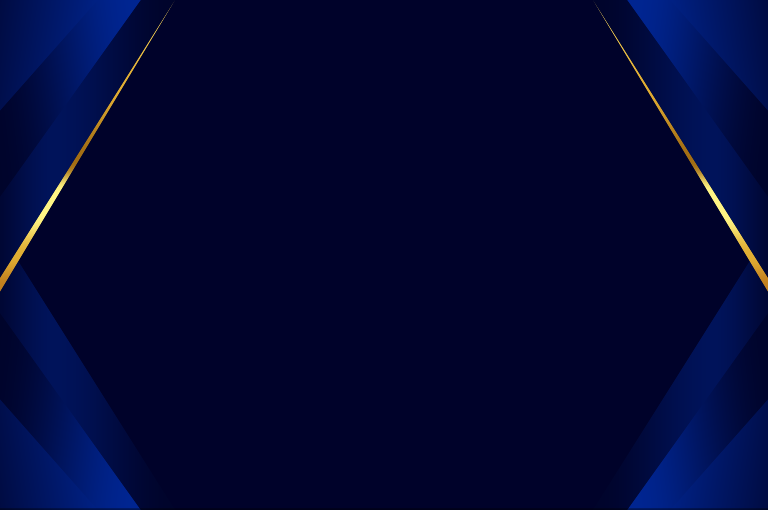
A WebGL 2 fragment shader for this background:

```glsl
#version 300 es
precision highp float;
// Dark navy backdrop with layered blue triangles fanned into all four corners
// and a tapering gold blade down each upper side. The canvas is folded left to
// right, then each corner is built from signed distances to slanted edges.

uniform vec2 u_resolution;
out vec4 fragColor;

const float ASPECT = 1.5;
const vec3 NAVY = vec3(0.0, 0.008, 0.165);
const vec3 SHADE = vec3(0.0, 0.015, 0.17);
const vec3 DUSK = vec3(0.0, 0.075, 0.355);
const vec3 ROYAL = vec3(0.0, 0.145, 0.57);
const vec3 BRONZE = vec3(0.64, 0.43, 0.08);
const vec3 GOLD = vec3(0.88, 0.68, 0.20);
const vec3 PALE = vec3(1.0, 0.96, 0.52);

// Corner triangle sizes (width, height), in canvas heights.
const vec2 INNER = vec2(0.191, 0.217);
const vec2 MIDDLE = vec2(0.275, 0.386);
const vec2 OUTER = vec2(0.342, 0.545);
const vec2 BLADE = vec2(0.342, 0.572);

// Distance to the slanted side of a corner triangle, positive inside.
float cornerEdge(vec2 q, vec2 size) {
    return (1.0 - q.x / size.x - q.y / size.y) / length(1.0 / size);
}

float coverage(float dist, float pixel) {
    return smoothstep(-0.5 * pixel, 0.5 * pixel, dist);
}

// Three overlapping triangles, q measured from the corner.
vec3 cornerFan(vec3 base, vec2 q, float pixel) {
    // Outer layer: fades toward its tip and into the shadow at the side.
    float rise = smoothstep(-0.04, 0.11, q.x);
    float fade = 1.0 - smoothstep(0.10, 0.34, q.x);
    vec3 outer = mix(SHADE, DUSK, rise * fade);
    vec3 color = mix(base, outer, coverage(cornerEdge(q, OUTER), pixel));

    // Middle layer: brightens along its length.
    float sweep = smoothstep(-0.02, 0.29, q.x + 0.12 * (0.2 - q.y));
    vec3 middle = mix(SHADE, ROYAL, sweep);
    color = mix(color, middle, coverage(cornerEdge(q, MIDDLE), pixel));

    // Inner layer: brightest beside its slanted edge.
    float glow = clamp(0.22 + 3.4 * q.x + 0.5 * q.y, 0.0, 1.0);
    vec3 inner = mix(SHADE, ROYAL, glow);
    return mix(color, inner, coverage(cornerEdge(q, INNER), pixel));
}

// Metallic bands by depth below the top edge.
vec3 goldSheen(float depth) {
    vec3 color = mix(mix(GOLD, PALE, 0.5), GOLD, smoothstep(0.0, 0.18, depth));
    color = mix(color, BRONZE, smoothstep(0.17, 0.31, depth));
    color = mix(color, PALE, smoothstep(0.32, 0.375, depth));
    color = mix(color, GOLD, smoothstep(0.42, 0.50, depth));
    return mix(color, vec3(0.76, 0.50, 0.12), smoothstep(0.50, 0.56, depth));
}

void main() {
    vec2 p = gl_FragCoord.xy / u_resolution * vec2(ASPECT, 1.0);
    float pixel = 1.0 / u_resolution.y;
    float side = min(p.x, ASPECT - p.x);
    vec2 lower = vec2(side, p.y);
    vec2 upper = vec2(side, 1.0 - p.y);

    // Lower fans first, upper fans laid over them.
    vec3 color = cornerFan(NAVY, lower, pixel);
    color = cornerFan(color, upper, pixel);

    // Gold blade between two edges that meet at the top.
    float blade = coverage(cornerEdge(upper, BLADE), pixel)
                - coverage(cornerEdge(upper, OUTER), pixel);
    color = mix(color, goldSheen(upper.y), clamp(blade, 0.0, 1.0));

    // Thin dark rim along the bottom.
    color *= mix(0.6, 1.0, smoothstep(0.002, 0.005, p.y));
    fragColor = vec4(color, 1.0);
}
```
